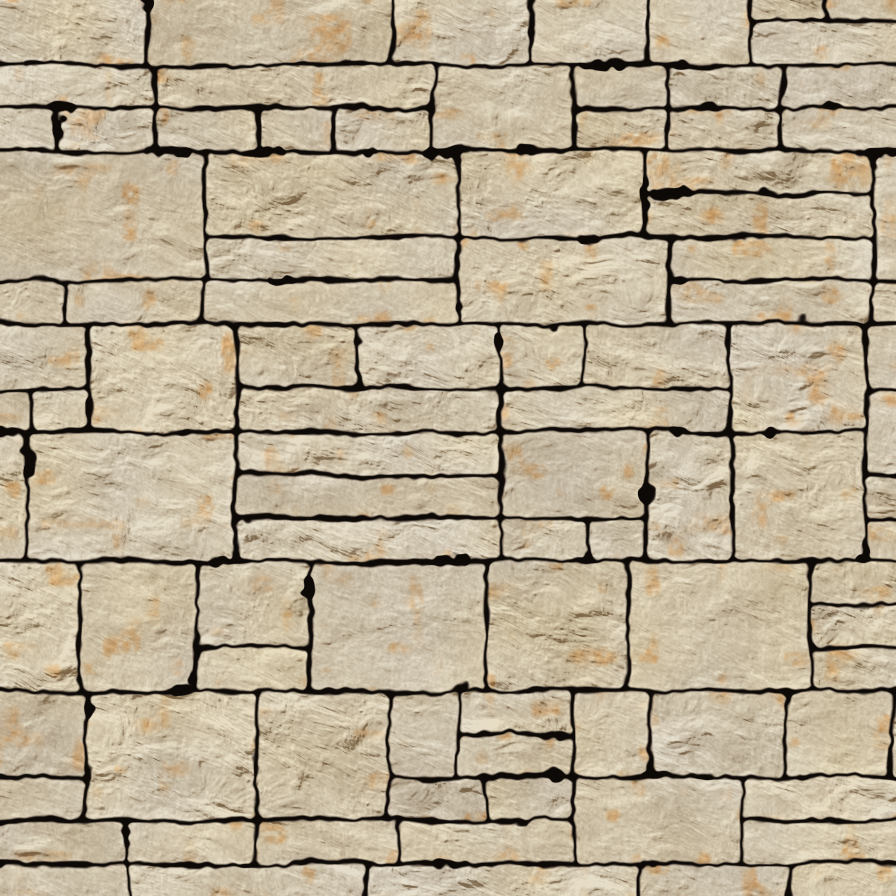
Write a Shadertoy shader that draws this texture.

```glsl
// Draws a sunlit dry-stone wall of rough, cream limestone blocks with thin dark joints.

float hash(vec2 p) {
    vec3 q = fract(p.xyx * 0.1031);
    q += dot(q, q.yzx + 33.33);
    return fract((q.x + q.y) * q.z);
}

float noise(vec2 p) {
    vec2 i = floor(p), f = fract(p);
    f = f * f * (3.0 - 2.0 * f);
    return mix(mix(hash(i), hash(i + vec2(1, 0)), f.x),
               mix(hash(i + vec2(0, 1)), hash(i + vec2(1, 1)), f.x), f.y);
}

// Split-face relief: folded octaves, stretched along a falling diagonal
float relief(vec2 p) {
    p = mat2(0.92, 0.39, -0.39, 0.92) * p * vec2(1.0, 1.15);
    p += 0.5 * vec2(noise(p * 1.3 + 5.0), noise(p * 1.3 + 19.0));
    p *= vec2(0.85, 1.35);
    float height = 0.0, amp = 0.5;
    for (int i = 0; i < 5; i++) {
        float n = noise(p);
        height += amp * mix(n, abs(2.0 * n - 1.0), 0.4);
        p = mat2(1.75, 0.97, -0.97, 1.75) * p + 11.7;
        amp *= 0.56;
    }
    return height;
}

// Finds the block around p: courses first, then repeated random cuts
void findBlock(vec2 p, out vec2 lo, out vec2 hi) {
    float courses[7] = float[7](2.0, 4.0, 3.0, 5.5, 4.0, 2.0, 2.0);
    float base = -1.25, height = 2.0;
    for (int i = 0; i < 7; i++) {
        height = courses[i];
        if (p.y < base + height || i == 6) break;
        base += height;
    }
    float shift = 5.0 * hash(vec2(base * 9.0, 4.0));
    lo = vec2(floor((p.x + shift) / 24.0) * 24.0 - shift, base);
    hi = lo + vec2(24.0, height);

    for (int i = 0; i < 10; i++) {
        vec2 size = hi - lo, seed = lo * 3.1 + hi * 7.7;
        float place = hash(seed), choice = hash(seed + 41.3);
        bool tall = size.y > 3.5;
        bool wide = size.x > (tall ? 11.0 : 6.5);
        bool stack = tall || (size.y > 1.8 && choice < 0.28);
        if (wide || (!stack && size.x > 2.0 + size.y && choice > 0.74)) {
            float cut = lo.x + size.x * mix(0.36, 0.64, place);
            if (p.x < cut) hi.x = cut; else lo.x = cut;
        } else if (stack) {
            float cut = lo.y + max(1.0, floor(size.y * mix(0.35, 0.75, place)));
            if (p.y < cut) hi.y = cut; else lo.y = cut;
        }
    }
}

float roundedBox(vec2 p, vec2 halfSize, float radius) {
    vec2 q = abs(p) - halfSize + radius;
    return length(max(q, 0.0)) + min(max(q.x, q.y), 0.0) - radius;
}

void mainImage(out vec4 fragColor, in vec2 fragCoord) {
    vec2 p = fragCoord / iResolution.y * 20.75;
    float pixel = 20.75 / iResolution.y;

    // Uneven block outlines
    vec2 wobble = vec2(noise(p * 1.1), noise(p * 1.1 + 31.0)) - 0.5;
    vec2 ragged = vec2(noise(p * 5.0 + 7.0), noise(p * 5.0 + 53.0)) - 0.5;
    vec2 q = p + 0.13 * wobble + 0.07 * ragged;
    vec2 lo, hi;
    findBlock(q, lo, hi);
    float opening = noise(p * 1.7 + 83.0);
    float gap = 0.022 + 0.05 * opening * opening;
    float edge = roundedBox(q - 0.5 * (lo + hi), 0.5 * (hi - lo) - gap, 0.12);
    float chip = smoothstep(0.76, 0.96, noise(p * 1.4 + 61.0));
    edge += 0.17 * chip * noise(p * 6.0);

    // Relief lit from the upper left, rougher on some blocks
    float id = hash(lo * 5.3 + hi * 2.9);
    vec2 face = p + 60.0 * vec2(id, hash(vec2(id * 91.0, 3.0)));
    float slope = (relief(face) - relief(face + vec2(-0.035, 0.05))) / 0.06;
    slope *= mix(0.65, 1.25, hash(vec2(id * 57.0, 8.0)));
    float stain = noise(face * 0.9 + 13.0);
    float grain = noise(face * 13.0) + noise(face * 24.0) - 1.0;
    float shade = 0.55 + 0.42 * slope + 0.35 * (stain - 0.5) + 0.28 * grain;
    shade += 0.2 * (id - 0.5);
    shade -= 0.9 * smoothstep(0.7, 1.7, -slope);
    shade += 0.22 * smoothstep(-0.2, -0.04, edge) * noise(p * 3.0);
    shade = clamp(shade, -1.3, 1.15);

    // Limestone colour, with grey and rusty patches
    vec3 color = mix(vec3(0.71, 0.65, 0.55), vec3(0.88, 0.84, 0.75), shade);
    color *= mix(vec3(1.01, 1.0, 0.96), vec3(0.99, 1.0, 1.03), noise(face * 0.6));
    float rust = smoothstep(0.7, 0.95, noise(face * 1.9 + 23.0)) * noise(face * 7.0);
    color *= mix(vec3(1.0), vec3(0.97, 0.8, 0.6), rust);

    // Brown worn edge, then the black joint
    float soft = max(0.022, 0.6 * pixel);
    color = mix(color, vec3(0.29, 0.24, 0.20), 0.75 * smoothstep(-0.05, 0.01, edge));
    color = mix(color, vec3(0.05, 0.035, 0.025), smoothstep(-soft, soft, edge));
    fragColor = vec4(color, 1.0);
}
```
